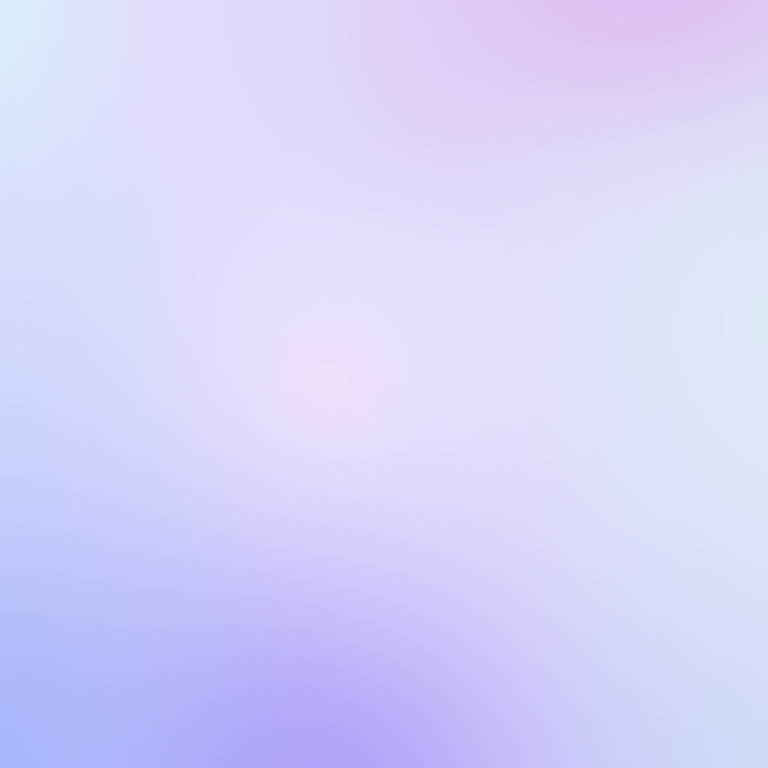
This background is drawn by a Shadertoy shader. Its source:

```glsl
// Soft pastel mesh gradient: lavender ground with mist, pink, blue and violet glows.
// Each glow is a tilted elliptical Gaussian, blended in order over the ground colour.
// All positions and radii are fractions of the canvas, origin at the lower left.

// Colours
const vec3 LAVENDER    = vec3(0.88, 0.87, 0.99);
const vec3 RIGHT_MIST  = vec3(0.87, 0.915, 0.965);
const vec3 CORNER_MIST = vec3(0.86, 0.94, 0.98);
const vec3 ORCHID      = vec3(0.87, 0.75, 0.95);
const vec3 LILAC       = vec3(0.88, 0.79, 0.97);
const vec3 PERIWINKLE  = vec3(0.83, 0.86, 0.99);
const vec3 PALE_BLUE   = vec3(0.81, 0.865, 0.97);
const vec3 VIOLET      = vec3(0.68, 0.62, 0.97);
const vec3 CORNER_BLUE = vec3(0.65, 0.71, 0.98);
const vec3 HALO        = vec3(0.92, 0.885, 0.995);
const vec3 BLUSH       = vec3(0.95, 0.87, 0.98);

// Tilts in radians, counter-clockwise
const float ORCHID_TILT = 0.12;
const float VIOLET_TILT = -0.12;

// Strengths
const float LILAC_STRENGTH = 0.4;
const float EDGE_STRENGTH  = 0.9;
const float HALO_STRENGTH  = 0.8;
const float BLUSH_STRENGTH = 0.65;

// Gaussian falloff: 1 at the centre, 1/e at the given radii
float glow(vec2 uv, vec2 centre, vec2 radii, float tilt) {
    float c = cos(tilt), s = sin(tilt);
    vec2 d = uv - centre;
    vec2 q = vec2(c * d.x + s * d.y, c * d.y - s * d.x) / radii;
    return exp(-dot(q, q));
}

void mainImage(out vec4 fragColor, in vec2 fragCoord) {
    vec2 uv = fragCoord / iResolution.xy;
    vec3 color = LAVENDER;

    // Cool mist on the right edge and in the upper left corner
    color = mix(color, RIGHT_MIST, glow(uv, vec2(1.05, 0.62), vec2(0.30, 0.45), 0.0));
    color = mix(color, CORNER_MIST, glow(uv, vec2(-0.02, 1.0), vec2(0.13, 0.28), 0.0));

    // Pink band along the top right, with a softer lower left shoulder
    color = mix(color, ORCHID, glow(uv, vec2(0.84, 1.04), vec2(0.34, 0.21), ORCHID_TILT));
    color = mix(color, LILAC, LILAC_STRENGTH * glow(uv, vec2(0.57, 0.87), vec2(0.14), 0.0));

    // Blue tints at the left edge and lower right corner
    color = mix(color, PERIWINKLE, EDGE_STRENGTH * glow(uv, vec2(0.0, 0.52), vec2(0.25, 0.30), 0.0));
    color = mix(color, PALE_BLUE, EDGE_STRENGTH * glow(uv, vec2(0.95, -0.05), vec2(0.25), 0.0));

    // Deep violet and blue rising from the bottom
    color = mix(color, VIOLET, glow(uv, vec2(0.38, -0.05), vec2(0.36, 0.30), VIOLET_TILT));
    color = mix(color, CORNER_BLUE, glow(uv, vec2(-0.05, -0.03), vec2(0.32, 0.36), 0.0));

    // Bright halo with a small blush at its heart
    color = mix(color, HALO, HALO_STRENGTH * glow(uv, vec2(0.45, 0.54), vec2(0.20, 0.17), 0.0));
    color = mix(color, BLUSH, BLUSH_STRENGTH * glow(uv, vec2(0.425, 0.495), vec2(0.075), 0.0));

    fragColor = vec4(color, 1.0);
}
```
